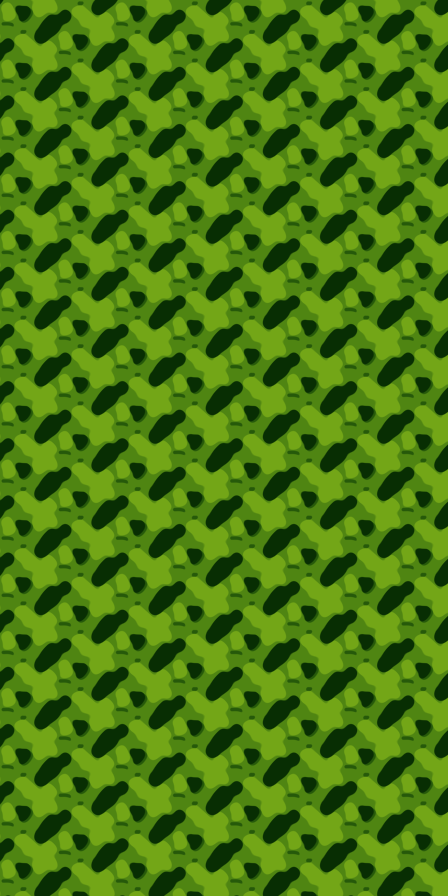
Write a Shadertoy shader that draws this pattern.

```glsl
// Leaf-green camouflage: one group of rounded blobs on a half-drop lattice.
// Each blob is a smooth union of discs and capsules; the layers are stacked
// from pale patches through deep shadows to the darkest spots.

const float COLUMNS = 7.84;                  // lattice columns across the width
const vec2 ORIGIN = vec2(3.918, 9.71);       // one lattice node, in cells

const vec3 MOSS   = vec3(0.31, 0.52, 0.07);
const vec3 LIME   = vec3(0.45, 0.65, 0.09);
const vec3 SHADE  = vec3(0.15, 0.35, 0.04);
const vec3 FOREST = vec3(0.03, 0.18, 0.01);

float disc(vec2 p, vec2 center, float radius) {
    return length(p - center) - radius;
}

float capsule(vec2 p, vec2 a, vec2 b, float radius) {
    vec2 ap = p - a, ab = b - a;
    float t = clamp(dot(ap, ab) / dot(ab, ab), 0.0, 1.0);
    return length(ap - ab * t) - radius;
}

float smoothUnion(float a, float b, float k) {
    float h = max(k - abs(a - b), 0.0) / k;
    return min(a, b) - 0.25 * h * h * k;
}

// Slanted body with a bulb at its upper right end
float bigBlob(vec2 p) {
    float body = capsule(p, vec2(-0.17, -0.14), vec2(0.02, 0.07), 0.15);
    return smoothUnion(body, disc(p, vec2(0.205, 0.165), 0.125), 0.08);
}

// Rounded triangle, narrow at the bottom
float smallBlob(vec2 p) {
    float top = capsule(p, vec2(-0.57, 0.30), vec2(-0.475, 0.275), 0.085);
    return smoothUnion(top, disc(p, vec2(-0.505, 0.18), 0.078), 0.09);
}

// Lobed cross with a long arm to the upper left
float crossPatch(vec2 p) {
    float d = capsule(p, vec2(-0.54, -0.23), vec2(-0.20, -0.50), 0.115);
    d = smoothUnion(d, disc(p, vec2(-0.40, -0.39), 0.13), 0.08);
    d = smoothUnion(d, disc(p, vec2(-0.06, -0.38), 0.13), 0.09);
    d = smoothUnion(d, disc(p, vec2(-0.04, -0.63), 0.13), 0.09);
    return smoothUnion(d, disc(p, vec2(-0.23, -0.69), 0.13), 0.09);
}

float ovalPatch(vec2 p) {
    return capsule(p, vec2(-0.79, 0.31), vec2(-0.76, 0.20), 0.11);
}

// Thin streak, dot and the rim beside the small blob
float shadowMarks(vec2 p) {
    float streak = capsule(p, vec2(-0.85, 0.06), vec2(-0.70, 0.03), 0.03);
    float dot1 = capsule(p, vec2(-0.54, -0.08), vec2(-0.50, -0.09), 0.032);
    float rim = smallBlob(p - vec2(0.035, -0.03));
    return min(rim, min(streak, dot1));
}

// Distances of one group: x pale, y shadow, z dark
vec3 blobGroup(vec2 p) {
    p += 0.012 * sin(p.yx * 19.0);           // slightly uneven outlines
    return vec3(min(crossPatch(p), ovalPatch(p)),
                shadowMarks(p),
                min(bigBlob(p), smallBlob(p)));
}

// Nearest distance per layer over the neighbouring lattice nodes
vec3 camouflage(vec2 p) {
    vec3 nearest = vec3(1e3);
    float column = floor(p.x);
    for (int i = -1; i <= 2; i++) {
        float c = column + float(i);
        vec2 q = p - vec2(c, 0.5 * c);       // each column shifts half a cell
        float row = floor(q.y);
        for (int j = -1; j <= 2; j++) {
            nearest = min(nearest, blobGroup(q - vec2(0.0, row + float(j))));
        }
    }
    return nearest;
}

void mainImage(out vec4 fragColor, in vec2 fragCoord) {
    float cellsPerPixel = COLUMNS / iResolution.x;
    vec2 p = fragCoord * cellsPerPixel - ORIGIN;

    // Layers with soft edges, bottom to top
    vec3 cover = 1.0 - smoothstep(-0.8 * cellsPerPixel, 0.8 * cellsPerPixel, camouflage(p));
    vec3 color = mix(MOSS, LIME, cover.x);
    color = mix(color, SHADE, cover.y);
    color = mix(color, FOREST, cover.z);
    fragColor = vec4(color, 1.0);
}
```
